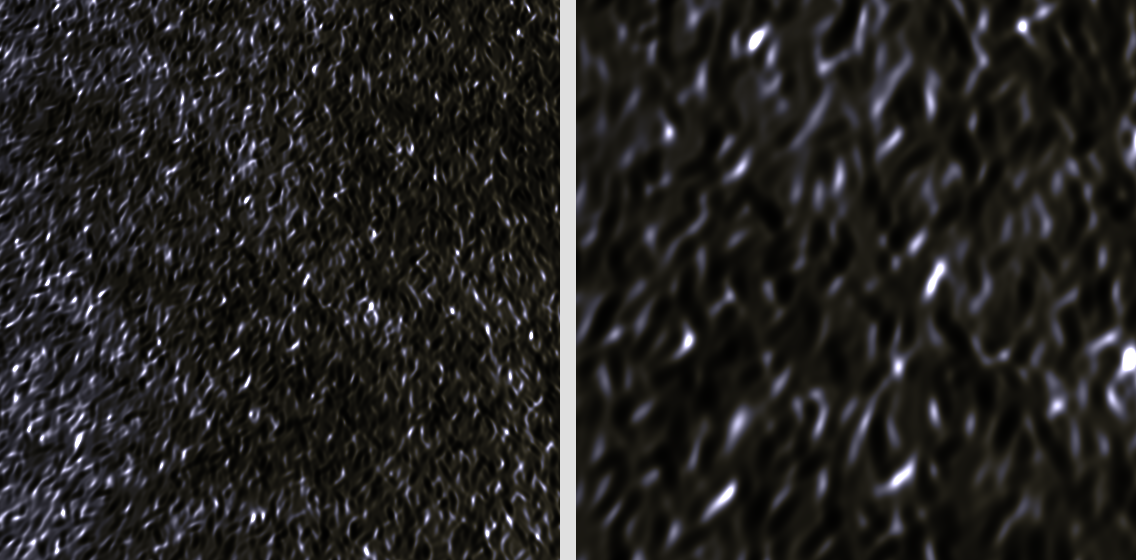
Left: the whole. Right: its middle third, enlarged.
This texture is drawn by a Shadertoy shader. Its source:

```glsl
// Dark, glossy, fibrous ground: short slanted glints, bluish on the left, olive on the right.

const float CELL = 0.022;            // grid cell holding a few grains, in canvas units
const int GRAINS_PER_CELL = 4;
const vec2 GRAIN_RADII = vec2(0.60, 0.95); // half width and half length, in cells
const float RIPPLE = 3.5;            // dark rims beside each grain
const float GRAIN_GAIN = 1.52;       // contrast of the grains
const float PATCH_GAIN = 0.75;       // contrast of the broad patches
const float MEDIAN_TONE = 0.100;
const float SIDE_LIGHT = 0.45;       // extra light from left to right
const float LEAN_LEFT = 0.50;        // grain slant in radians
const float LEAN_RIGHT = 0.02;
const float LEAN_SPREAD = 0.95;
const float SCALE_BOTTOM = 0.85;     // coarser near the bottom
const float SCALE_TOP = 1.15;
const float COOL_SHIFT = 0.17;       // how far the blue sheen reaches into the shade
const vec3 WARM = vec3(1.10, 1.02, 0.76);
const vec3 COOL = vec3(0.98, 0.97, 1.16);

// Three random values in 0..1 from an integer lattice point
vec3 hash3(ivec3 cell) {
    uvec3 v = uvec3(cell) * 1664525u + 1013904223u;
    v.x += v.y * v.z;
    v.y += v.z * v.x;
    v.z += v.x * v.y;
    v ^= v >> 16u;
    v.x += v.y * v.z;
    v.y += v.z * v.x;
    v.z += v.x * v.y;
    return vec3(v >> 8u) / 16777216.0;
}

// Smooth value noise in -1..1
float valueNoise(vec2 p, int seed) {
    ivec2 i = ivec2(floor(p));
    vec2 f = fract(p);
    f = f * f * (3.0 - 2.0 * f);
    float a = hash3(ivec3(i, seed)).x;
    float b = hash3(ivec3(i + ivec2(1, 0), seed)).x;
    float c = hash3(ivec3(i + ivec2(0, 1), seed)).x;
    float d = hash3(ivec3(i + ivec2(1, 1), seed)).x;
    return 2.0 * mix(mix(a, b, f.x), mix(c, d, f.x), f.y) - 1.0;
}

// One elongated grain with a soft outline and darker flanks
float grain(vec2 offset, float angle) {
    vec2 along = vec2(sin(angle), cos(angle));
    vec2 across = vec2(along.y, -along.x);
    vec2 q = vec2(dot(offset, across), dot(offset, along)) / GRAIN_RADII;
    float body = max(0.0, 1.0 - dot(q, q));
    return body * body * body * cos(RIPPLE * q.x);
}

// Sum of scattered bright and dark grains
float grainField(vec2 p, float lean) {
    ivec2 home = ivec2(floor(p));
    float sum = 0.0;
    for (int y = -1; y <= 1; y++) {
        for (int x = -1; x <= 1; x++) {
            ivec2 cell = home + ivec2(x, y);
            for (int k = 0; k < GRAINS_PER_CELL; k++) {
                vec3 place = hash3(ivec3(cell, 2 * k));
                vec3 look = hash3(ivec3(cell, 2 * k + 1));
                vec2 offset = p - vec2(cell) - place.xy;
                float angle = lean + LEAN_SPREAD * (look.x + look.y - 1.0);
                sum += (2.0 * place.z - 1.0) * grain(offset, angle);
            }
        }
    }
    return sum;
}

void mainImage(out vec4 fragColor, in vec2 fragCoord) {
    vec2 uv = fragCoord / iResolution.xy;

    // Receding ground: grains shrink and converge towards the top
    float scale = mix(SCALE_BOTTOM, SCALE_TOP, uv.y);
    vec2 ground = vec2((uv.x - 0.5) * scale, uv.y * 0.5 * (SCALE_BOTTOM + scale));

    // Broad patches of light and shade
    float patches = 0.45 * valueNoise(ground * 5.0, 21)
                  + 0.40 * valueNoise(ground * 13.0, 22)
                  + 0.30 * valueNoise(ground * 30.0, 23);

    // Grains drive the tone exponentially, so peaks become small glints
    float lean = mix(LEAN_LEFT, LEAN_RIGHT, uv.x);
    float relief = GRAIN_GAIN * grainField(ground / CELL, lean);
    float light = SIDE_LIGHT * (0.5 - uv.x) + PATCH_GAIN * patches;
    float tone = MEDIAN_TONE * exp(relief + light);

    // Warm shade, cool sheen
    float sheen = tone + COOL_SHIFT * (0.5 - uv.x) + 0.04 * patches;
    vec3 color = tone * mix(WARM, COOL, smoothstep(0.09, 0.25, sheen));
    fragColor = vec4(clamp(color, 0.0, 1.0), 1.0);
}
```
